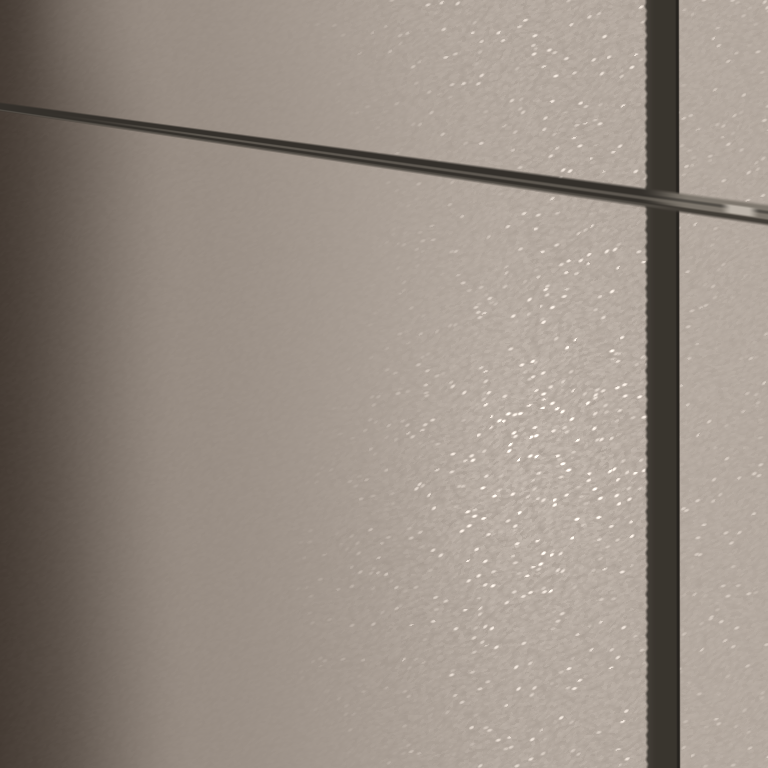
Give the GLSL for this texture, as a WebGL 2 fragment shader.

```glsl
#version 300 es
precision highp float;

#define GAP_LEFT 0.841
#define GAP_RIGHT 0.884
#define SEAM_HEIGHT 0.861
#define SEAM_SLOPE 0.141
#define GLOW_CENTER vec2(0.69, 0.41)
#define GRAIN_SCALE vec2(95.0, 180.0)
#define GRAIN_TILT 0.5
#define GRAIN_AMOUNT 0.075
#define SPARKLE_AMOUNT 0.30

uniform vec2 u_resolution;
out vec4 fragColor;

const vec3 SHADOW = vec3(0.255, 0.218, 0.190);
const vec3 PANEL = vec3(0.585, 0.542, 0.505);
const vec3 LIT = vec3(0.702, 0.660, 0.622);
const vec3 GAP = vec3(0.225, 0.207, 0.182);
const vec3 GROOVE = vec3(0.205, 0.190, 0.170);
const vec3 METAL = vec3(0.455, 0.430, 0.395);
const vec3 GLINT = vec3(0.740, 0.710, 0.670);

vec3 hash3(vec2 cell) {
    vec3 q = fract(cell.xyx * vec3(0.1031, 0.1030, 0.0973));
    q += dot(q, q.yxz + 33.33);
    return fract((q.xxy + q.yzz) * q.zyx);
}

// Distance to the nearest feature point, and that cell's random value
vec2 cellular(vec2 q) {
    vec2 base = floor(q);
    vec2 nearest = vec2(9.0, 0.0);
    for (int j = -1; j <= 1; j++) {
        for (int i = -1; i <= 1; i++) {
            vec2 cell = base + vec2(i, j);
            vec3 rnd = hash3(cell);
            float d = length(cell + rnd.xy - q);
            if (d < nearest.x) nearest = vec2(d, rnd.z);
        }
    }
    return nearest;
}

float band(float x, float lo, float hi, float soft) {
    return smoothstep(lo - soft, lo + soft, x) * (1.0 - smoothstep(hi - soft, hi + soft, x));
}

// Broad light across the panels
vec3 panelLight(vec2 p) {
    float shift = 0.035 * smoothstep(0.78, 1.0, p.y) - 0.018 * (1.0 - smoothstep(0.0, 0.5, p.y));
    float x = p.x + shift * smoothstep(0.0, 0.1, p.x);
    vec3 color = mix(SHADOW, PANEL, smoothstep(-0.04, 0.24, x));
    color = mix(color, LIT, smoothstep(0.15, 0.72, x));
    vec2 g = (p - GLOW_CENTER) / vec2(0.17, 0.22);
    return color + 0.025 * exp(-dot(g, g));
}

// Embossed grain with bright flecks where the light grazes
float grain(vec2 p) {
    float c = cos(GRAIN_TILT), s = sin(GRAIN_TILT);
    vec2 q = mat2(c, -s, s, c) * p;
    q += 0.002 * sin(q.yx * vec2(71.0, 53.0));
    vec2 coarse = cellular(q * GRAIN_SCALE);
    vec2 fine = cellular(q * GRAIN_SCALE * 1.7 + 17.0);
    float rough = smoothstep(0.38, 0.72, p.x + 0.06 * sin(p.y * 7.0));
    rough *= mix(1.0, 0.55, step(GAP_RIGHT, p.x));
    vec2 g = (p - GLOW_CENTER) / vec2(0.16, 0.19);
    float glow = exp(-dot(g, g));
    float relief = (0.45 - coarse.x) * 0.6 + (fine.y - 0.5) * 0.5;
    float rarity = mix(0.90, 0.78, glow);
    float fleck = smoothstep(rarity, 1.0, coarse.y) * (1.0 - smoothstep(0.1, 0.5, coarse.x));
    return relief * GRAIN_AMOUNT * (0.22 + rough * (0.7 + 0.6 * glow))
         + fleck * SPARKLE_AMOUNT * rough * (0.75 + 0.5 * glow);
}

void main() {
    vec2 p = gl_FragCoord.xy / u_resolution;
    float px = 1.0 / min(u_resolution.x, u_resolution.y);
    vec3 color = panelLight(p) + grain(p);

    // Vertical gap, with a ragged left edge and a dark line on the right
    float ragged = 0.0012 * sin(p.y * 410.0) * sin(p.y * 173.0);
    float x = p.x - 0.0015 * (1.0 - p.y);
    float gap = smoothstep(-0.0025, 0.0025, x - GAP_LEFT - ragged)
              * (1.0 - smoothstep(-px, px, x - GAP_RIGHT));
    vec3 gapColor = GAP + 0.035 * (1.0 - smoothstep(GAP_LEFT, GAP_LEFT + 0.012, x));
    gapColor *= 1.0 - 0.35 * band(x, GAP_RIGHT - 0.004, GAP_RIGHT, 0.0015);
    color = mix(color, gapColor, gap);

    // Slanted seam: two grooves around a thin metal ridge
    float halfWidth = mix(0.0055, 0.0135, p.x);
    float soft = max(0.14, 0.8 * px / halfWidth);
    float s = (p.y - SEAM_HEIGHT + SEAM_SLOPE * p.x) / halfWidth;
    float seam = band(s, -0.95, 0.95, soft * 1.6);
    float ridge = band(s, -0.22, 0.12, soft) * smoothstep(0.05, 0.3, p.x);
    float lip = band(s, -1.0, -0.62, soft);
    vec3 seamColor = mix(GROOVE, METAL, 0.65 * ridge + 0.45 * lip);

    // Exposed metal past the gap, with its glint
    float exposed = smoothstep(GAP_LEFT - 0.01, GAP_RIGHT + 0.015, p.x);
    vec3 railColor = mix(GROOVE * 1.25, METAL * 1.08, band(s, -0.45, 1.2, soft));
    railColor *= 1.0 - 0.35 * band(s, 0.1, 0.4, soft);
    float glint = band(p.x, 0.945, 0.982, 0.008) * band(s, -0.35, 0.5, soft);
    railColor = mix(railColor, GLINT, glint);
    seamColor = mix(seamColor, railColor, exposed);
    color = mix(color, seamColor, seam);

    fragColor = vec4(clamp(color, 0.0, 1.0), 1.0);
}
```
